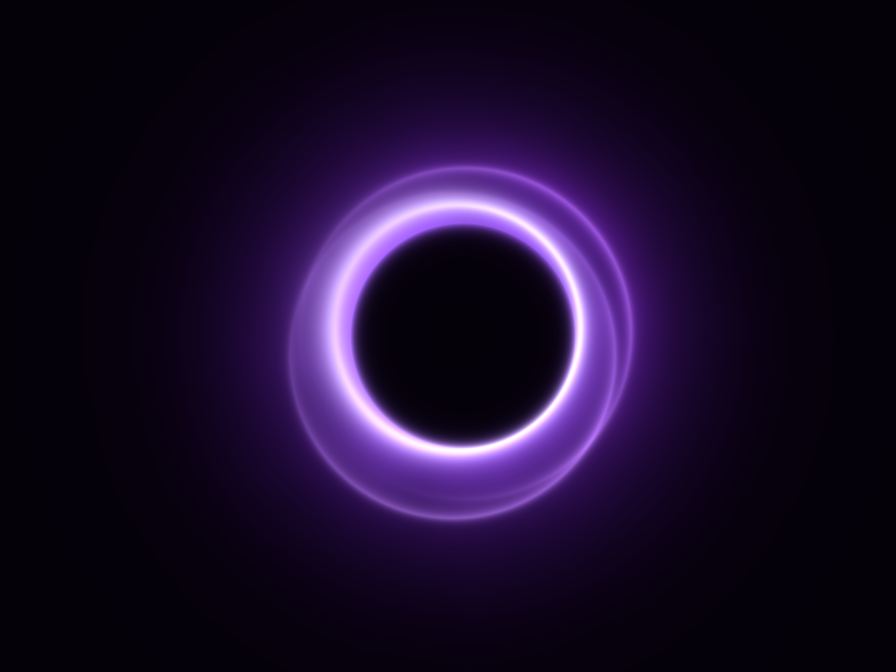
Reproduce this background procedurally as a WebGL 2 fragment shader.

```glsl
#version 300 es
precision highp float;
// A glowing violet ring on near-black, wrapped by two thin offset halos.
// Each ring is a circle distance with separate inward and outward falloffs,
// weighted by direction; gradient noise lends the light a faint smokiness.

uniform vec2 u_resolution;
out vec4 fragColor;

const vec3 NIGHT = vec3(0.003, 0.0, 0.008);
const vec3 HAZE = vec3(0.012, 0.002, 0.025);
const vec3 VIOLET = vec3(0.40, 0.18, 0.70);
const vec3 MAGENTA = vec3(0.34, 0.10, 0.48);
const vec3 LILAC = vec3(0.75, 0.60, 0.89);
const vec3 CORE = vec3(0.58, 0.72, 0.45);

vec2 hashGradient(vec2 cell) {
    vec2 h = vec2(dot(cell, vec2(127.1, 311.7)), dot(cell, vec2(269.5, 183.3)));
    return 2.0 * fract(sin(h) * 43758.5) - 1.0;
}

float gradientNoise(vec2 p) {
    vec2 i = floor(p), f = fract(p);
    vec2 u = f * f * f * (f * (f * 6.0 - 15.0) + 10.0);
    vec2 e = vec2(0.0, 1.0);
    float low = mix(dot(hashGradient(i), f),
                    dot(hashGradient(i + e.yx), f - e.yx), u.x);
    float high = mix(dot(hashGradient(i + e.xy), f - e.xy),
                     dot(hashGradient(i + e.yy), f - e.yy), u.x);
    return mix(low, high, u.y);
}

float circleDistance(vec2 p, vec2 center, float radius) {
    return length(p - center) - radius;
}

// Falloff on either side of an edge, rounded at its peak.
float falloff(float d, float inward, float outward) {
    float x = d / (d < 0.0 ? inward : outward);
    return exp(0.35 - sqrt(x * x + 0.1225));
}

// 1 where the point lies in the given direction, 0 opposite it.
float facing(vec2 p, vec2 center, vec2 direction) {
    vec2 q = p - center;
    return 0.5 + 0.5 * dot(q, normalize(direction)) / max(length(q), 0.001);
}

void main() {
    vec2 p = (gl_FragCoord.xy - 0.5 * u_resolution) / u_resolution.y;
    float smoke = gradientNoise(p * 7.0) + 0.5 * gradientNoise(p * 15.0 + 4.0);

    vec2 mainCenter = vec2(0.014, 0.012);
    vec2 holeCenter = vec2(0.0225, 0.0);
    vec2 upperCenter = vec2(0.026, 0.0035);
    vec2 lowerCenter = vec2(0.007, -0.0295);

    float mainEdge = circleDistance(p, mainCenter, 0.183);
    float holeEdge = circleDistance(p, holeCenter, 0.168);
    float upperEdge = circleDistance(p, upperCenter, 0.2465);
    float lowerEdge = circleDistance(p, lowerCenter, 0.2415);

    // Dark hole and the wide haze around it
    float outside = exp(min(holeEdge, 0.0) / 0.009);
    float hazeEdge = circleDistance(p, vec2(0.03, 0.01), 0.475);
    vec3 color = NIGHT + HAZE * (1.0 - smoothstep(-0.15, 0.02, hazeEdge));
    color += HAZE * exp(min(holeEdge, 0.0) / 0.06);

    // Broad violet glow, green fading first
    float reach = max(circleDistance(p, vec2(0.015, 0.0), 0.18), 0.0);
    vec3 glow = VIOLET * exp(-reach / vec3(0.092, 0.072, 0.092));
    color += glow * outside * (1.0 + 0.12 * smoke);

    // Main ring: crisp at the lower right, soft at the left
    float softness = facing(p, mainCenter, vec2(-0.95, 0.3));
    softness *= softness;
    float mainRing = falloff(mainEdge, mix(0.007, 0.014, softness),
                             mix(0.009, 0.021, softness));
    color += CORE * mainRing * mix(1.0, 0.72, softness) * mix(outside, 1.0, 0.3);

    // Pale band along the rim of the hole
    float rim = falloff(holeEdge, 0.005, 0.022);
    color += LILAC * rim * mix(0.10, 0.24, facing(p, holeCenter, vec2(-0.8, -0.6)));

    // Upper halo: brightest toward the right, with a magenta bloom
    float upperSide = facing(p, upperCenter, vec2(0.8, 0.6));
    float upperLine = falloff(upperEdge, 0.007, 0.0045);
    float upperBloom = falloff(upperEdge, 0.015, 0.04);
    color += LILAC * upperLine * 0.36 * upperSide * outside;
    color += MAGENTA * upperBloom * 0.32 * upperSide * upperSide * outside;

    // Lower halo: thin line with a veil reaching inward
    float lowerSide = facing(p, lowerCenter, vec2(0.35, -0.94));
    float lowerLine = falloff(lowerEdge, 0.007, 0.0045);
    float lowerVeil = falloff(lowerEdge, 0.05, 0.006);
    color += LILAC * lowerLine * 0.36 * lowerSide * outside;
    color += LILAC * lowerVeil * 0.10 * (1.0 + 0.3 * smoke) * outside;

    fragColor = vec4(clamp(color, 0.0, 1.0), 1.0);
}
```
